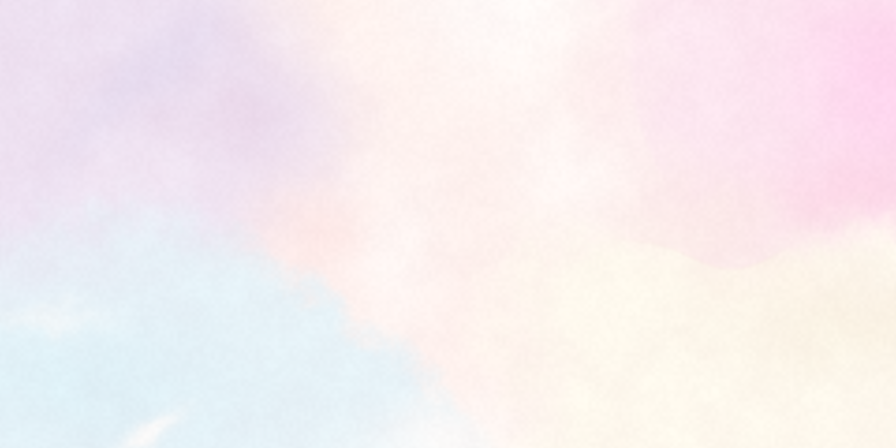
Write a WebGL 1 fragment shader that draws this background.

```glsl
precision highp float;
uniform vec2 u_resolution;

#define WARP 0.13
#define FRAY 0.13
#define GRAIN 0.015
#define MOTTLE 0.034
#define RIM 0.012
#define BLUSH vec3(0.996, 0.942, 0.930)
#define LAVENDER vec3(0.920, 0.870, 0.945)
#define SKY vec3(0.902, 0.950, 0.972)
#define CREAM vec3(0.995, 0.974, 0.932)
#define PINK vec3(0.988, 0.900, 0.945)
#define ROSE vec3(0.998, 0.825, 0.932)
#define WHITE vec3(0.998, 0.984, 0.978)

float hash(vec2 p) {
  vec3 q = fract(p.xyx * 0.1031);
  q += dot(q, q.yzx + 33.33);
  return fract((q.x + q.y) * q.z);
}

float noise(vec2 p) {
  vec2 i = floor(p), f = fract(p);
  f = f * f * (3.0 - 2.0 * f);
  return mix(mix(hash(i), hash(i + vec2(1, 0)), f.x),
             mix(hash(i + vec2(0, 1)), hash(i + vec2(1, 1)), f.x), f.y);
}

// Rotated octaves, centered on zero
float fbm(vec2 p) {
  float sum = -0.48, amp = 0.5;
  for (int i = 0; i < 5; i++) {
    p = mat2(1.6, 1.2, -1.2, 1.6) * p + 7.3;
    sum += amp * noise(p);
    amp *= 0.5;
  }
  return sum;
}

// Soft elliptical pool of pigment
float pool(vec2 p, vec2 center, vec2 radius) {
  vec2 d = (p - center) / radius;
  return exp(-dot(d, d));
}

// Coverage of a wash, from the signed distance inside its edge
float wash(float inside, float softness) {
  return smoothstep(-softness, softness, inside);
}

void main() {
  vec2 uv = gl_FragCoord.xy / u_resolution.y;
  uv.x *= 2.0 * u_resolution.y / u_resolution.x;

  // Paper flow bends the pools, finer noise frays the edges
  vec2 flow = vec2(fbm(uv * 2.0 + 4.0), fbm(uv * 2.0 + 19.0));
  float fray = FRAY * fbm(uv * 9.0 + 31.0);
  vec2 p = uv + WARP * flow + 0.5 * fray;
  vec3 color = BLUSH;

  // Pale light and peach through the middle
  color = mix(color, WHITE, 0.85 * pool(p, vec2(1.14, 1.0), vec2(0.24, 0.22)));
  color = mix(color, WHITE, 0.6 * pool(p, vec2(0.87, 0.46), vec2(0.11, 0.20)));
  color = mix(color, WHITE, 0.6 * pool(p, vec2(1.30, 0.63), vec2(0.15, 0.15)));
  color = mix(color, vec3(0.992, 0.920, 0.920), 0.6 * pool(p, vec2(1.36, 0.82), vec2(0.08, 0.16)));

  // Lavender cloud at the upper left
  float lavenderEdge = 0.61 + 0.10 * sin(uv.y * 7.0 - 3.6);
  color = mix(color, LAVENDER, 0.85 * wash(lavenderEdge - p.x + fray, 0.19));
  color = mix(color, vec3(0.918, 0.845, 0.915), 0.7 * pool(p, vec2(0.51, 0.74), vec2(0.16, 0.14)));
  vec2 stroke = mat2(0.74, -0.67, 0.67, 0.74) * (p - vec2(0.34, 0.82));
  color = mix(color, vec3(0.888, 0.850, 0.935), 0.55 * pool(stroke, vec2(0.0), vec2(0.28, 0.06)));
  color = mix(color, vec3(0.955, 0.915, 0.960), 0.6 * pool(p, vec2(0.33, 0.60), vec2(0.20, 0.10)));
  color = mix(color, vec3(0.994, 0.908, 0.902), 0.75 * pool(p, vec2(0.68, 0.50), vec2(0.13, 0.12)));

  // Blue wash sloping down from the left, softest along its top
  float slope = max(uv.x - 0.45, 0.0);
  float skyTop = 0.50 - 0.55 * slope - 0.35 * slope * slope - 0.07 * smoothstep(0.20, 0.0, uv.x);
  float skySoft = mix(0.12, 0.06, smoothstep(0.3, 0.7, uv.x));
  float sky = wash(skyTop - uv.y + 0.5 * WARP * flow.y + fray, skySoft);
  color = mix(color, SKY, 0.95 * sky);
  color = mix(color, vec3(0.862, 0.942, 0.968), 0.65 * sky * pool(p, vec2(0.16, 0.15), vec2(0.38, 0.15)));
  color = mix(color, vec3(0.912, 0.918, 0.958), 0.6 * sky * pool(p, vec2(0.08, 0.40), vec2(0.22, 0.07)));
  color = mix(color, WHITE, 0.45 * pool(p, vec2(0.12, 0.29), vec2(0.13, 0.03)));
  vec2 streak = mat2(0.88, -0.47, 0.47, 0.88) * (p - vec2(0.34, 0.045));
  color = mix(color, WHITE, 0.85 * pool(streak, vec2(0.0), vec2(0.08, 0.022)));

  // Pink wash at the upper right, deeper toward the side
  float pinkInside = uv.x - 1.41 - 0.10 * smoothstep(0.82, 0.46, uv.y) - 0.2 * WARP * flow.x;
  float pinkCrisp = 0.4 * pool(uv, vec2(1.43, 0.70), vec2(0.3, 0.17));
  float pink = mix(wash(pinkInside + fray, 0.15), wash(pinkInside, 0.010), pinkCrisp);
  color = mix(color, PINK, 0.85 * pink);
  color = mix(color, ROSE, 0.85 * pool(p, vec2(2.02, 0.82), vec2(0.22, 0.25)));
  color = mix(color, vec3(0.988, 0.825, 0.895), 0.75 * pool(p, vec2(1.87, 0.57), vec2(0.18, 0.10)));
  color = mix(color, vec3(0.986, 0.914, 0.905), 0.8 * pool(p, vec2(1.59, 0.48), vec2(0.19, 0.14)));

  // Cream wash below, meeting the rounded lip of the pink
  float lip = pool(uv, vec2(1.63, uv.y), vec2(0.12, 1.0));
  float creamTop = 0.465 - 0.065 * lip + 0.03 * smoothstep(1.70, 2.0, uv.x);
  float creamInside = creamTop - uv.y + 0.18 * WARP * flow.y;
  float crisp = smoothstep(1.30, 1.52, uv.x) * smoothstep(1.78, 1.70, uv.x);
  float creamSide = wash(p.x - 1.14 - 0.12 * uv.y + fray, 0.18);
  float cream = creamSide * mix(wash(creamInside + fray, 0.085), wash(creamInside, 0.008), 0.6 * crisp);
  color = mix(color, CREAM, cream);
  color = mix(color, vec3(0.976, 0.942, 0.880), 0.65 * cream * pool(p, vec2(1.92, 0.27), vec2(0.28, 0.10)));
  color = mix(color, vec3(0.986, 0.938, 0.895), 0.6 * cream * pool(p, vec2(1.72, 0.38), vec2(0.20, 0.07)));
  color -= RIM * vec3(0.4, 1.0, 0.9) * crisp * pool(vec2(creamInside), vec2(0.0), vec2(0.008));

  // Bare paper at the bottom
  color = mix(color, WHITE, 0.85 * pool(p, vec2(0.98, 0.0), vec2(0.17, 0.10)));

  // Pigment mottling and paper grain
  color += MOTTLE * vec3(0.5, 1.0, 0.8) * fbm(uv * 8.0 + 51.0);
  color += GRAIN * (noise(uv * 120.0) - 0.5);
  gl_FragColor = vec4(clamp(color, 0.0, 1.0), 1.0);
}
```
